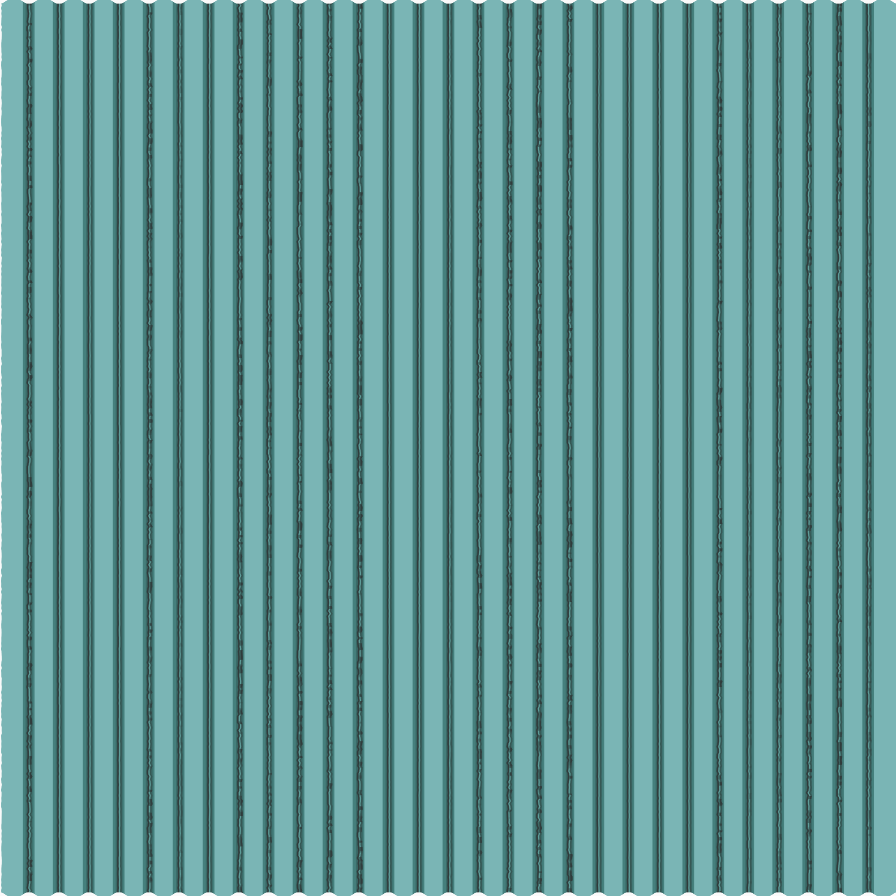
This texture is drawn by a WebGL 2 fragment shader. Its source:

```glsl
#version 300 es
precision highp float;

#define SLATS 30.0
#define PITCH 0.03346
#define FIRST_GROOVE 0.0324
#define GROOVE_LEFT -0.205
#define GROOVE_RIGHT 0.185
#define WEAR_SCALE 330.0
#define WEAR_AMOUNT 0.035
#define NOTCH_DEPTH 0.0040
#define SIDE_MARGIN 0.0016

uniform vec2 u_resolution;
out vec4 outColor;

const vec3 FACE = vec3(0.48, 0.71, 0.71);
const vec3 RIM = vec3(0.37, 0.61, 0.60);
const vec3 BEVEL = vec3(0.27, 0.50, 0.49);
const vec3 SHADE = vec3(0.23, 0.42, 0.41);
const vec3 SHADOW = vec3(0.21, 0.34, 0.33);
const vec3 GAP = vec3(0.19, 0.23, 0.23);
const vec3 BACKGROUND = vec3(0.98);

float hash(vec2 p) {
    return fract(sin(dot(p, vec2(127.1, 311.7))) * 43758.5453);
}

// Smooth noise along one groove
float wearNoise(float y, float seed) {
    float cell = floor(y);
    float t = smoothstep(0.0, 1.0, fract(y));
    return mix(hash(vec2(cell, seed)), hash(vec2(cell + 1.0, seed)), t);
}

// Coverage of a band from a to b, softened by one pixel
float band(float x, float a, float b, float px) {
    return clamp((x - a) / px + 0.5, 0.0, 1.0) * clamp((b - x) / px + 0.5, 0.0, 1.0);
}

// Cross-section of a groove: bevels, twin shadow lines and a thin lip
vec3 grooveColor(float x, float y, float id, float px) {
    float roughness = smoothstep(0.25, 0.85, hash(vec2(id, 4.7)));
    float wear = wearNoise(y * WEAR_SCALE, id + 11.0) - 0.5;
    float chip = wearNoise(y * WEAR_SCALE * 0.8, id + 53.0);
    float shift = 0.03 * (hash(vec2(id, 9.2)) - 0.5);
    float wobble = wear * WEAR_AMOUNT * (0.3 + roughness);
    float u = x - shift;

    vec3 color = mix(FACE, BEVEL, band(x, GROOVE_LEFT, GROOVE_RIGHT, px));
    color = mix(color, SHADE, band(u, -0.105, 0.13, px));
    color = mix(color, SHADOW, band(u, -0.065 + wobble, 0.10 + wobble, px));
    color = mix(color, GAP, band(u, -0.05 + wobble, -0.005 + wobble, px));

    // Lip of the next slat, broken in the rougher grooves
    float lip = 1.0 - 0.75 * roughness * smoothstep(0.45, 0.75, chip);
    color = mix(color, RIM, lip * band(u, 0.003 + wobble, 0.045 + wobble, px));
    float speck = roughness * smoothstep(0.52, 0.8, chip);
    color = mix(color, GAP, speck * band(u, 0.045, 0.10 + wobble, px));
    return color;
}

void main() {
    vec2 uv = gl_FragCoord.xy / u_resolution;
    vec2 pixel = 1.0 / u_resolution;

    // Nearest groove, with x measured in pitches from its centre
    float along = (uv.x - FIRST_GROOVE) / PITCH;
    float id = floor(along + 0.5);
    float x = along - id;
    vec3 color = FACE;
    if (id >= 0.0 && id < SLATS - 1.0) {
        color = grooveColor(x, uv.y, id, pixel.x / PITCH);
    }

    // Scalloped slat ends
    float depth = NOTCH_DEPTH * (1.0 - smoothstep(0.06, 0.32, abs(x)));
    float endDistance = min(uv.y, 1.0 - uv.y);
    float cut = 1.0 - smoothstep(-0.5, 0.5, (endDistance - depth) / pixel.y);

    // Ragged left margin
    float margin = SIDE_MARGIN * (0.75 + 0.5 * wearNoise(uv.y * WEAR_SCALE, 91.0));
    cut = max(cut, 1.0 - smoothstep(-0.5, 0.5, (uv.x - margin) / pixel.x));

    outColor = vec4(mix(color, BACKGROUND, cut), 1.0);
}
```
